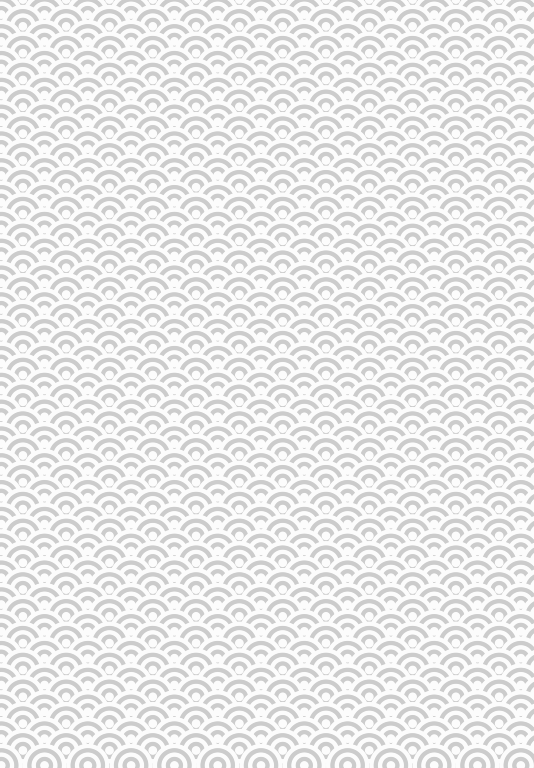
Write a Shadertoy shader that draws this pattern.

```glsl
// Overlapping wave scales: rows of concentric grey rings on white, lower rows in front.

const vec3 PAPER = vec3(0.99);
const vec3 GREY = vec3(0.80);

const float RADIUS = 0.02819;               // scale radius, in canvas heights
const vec2 ORIGIN = vec2(0.0016, 0.0033);   // centre of the first scale, in canvas heights
const float PAIR_PITCH = 1.2387;            // height of two rows, in radii
const float UPPER_SHARE = 0.56;             // place of the upper row within a pair

// Smooth coverage of a disc at distance r from its centre
float disc(float r, float radius, float blur) {
    return 1.0 - smoothstep(radius - 0.5 * blur, radius + 0.5 * blur, r);
}

// Smooth coverage of a ring between two radii
float ring(float r, float inner, float outer, float blur) {
    return disc(r, outer, blur) - disc(r, inner, blur);
}

// Paints one row of touching unit scales over the colour behind it
vec3 paintRow(vec3 behind, vec2 p, vec2 centre, float blur) {
    vec2 q = p - centre;
    q.x = 2.0 * (fract(0.5 * q.x + 0.5) - 0.5);
    float r = length(q);
    float ink = ring(r, 0.6, 0.8, blur) + ring(r, 0.2, 0.4, blur);
    return mix(behind, mix(PAPER, GREY, ink), disc(r, 1.0, blur));
}

void mainImage(out vec4 fragColor, in vec2 fragCoord) {
    vec2 p = (fragCoord / iResolution.y - ORIGIN) / RADIUS;
    float blur = 1.2 / (RADIUS * iResolution.y);
    float nearest = floor(p.y / PAIR_PITCH);
    vec3 colour = PAPER;

    // Back to front: from the rows above down to the rows below
    for (int i = 2; i >= -2; i--) {
        float pair = nearest + float(i);
        if (pair < 0.0) break;
        colour = paintRow(colour, p, vec2(1.0, (pair + UPPER_SHARE) * PAIR_PITCH), blur);
        colour = paintRow(colour, p, vec2(0.0, pair * PAIR_PITCH), blur);
    }
    fragColor = vec4(colour, 1.0);
}
```
